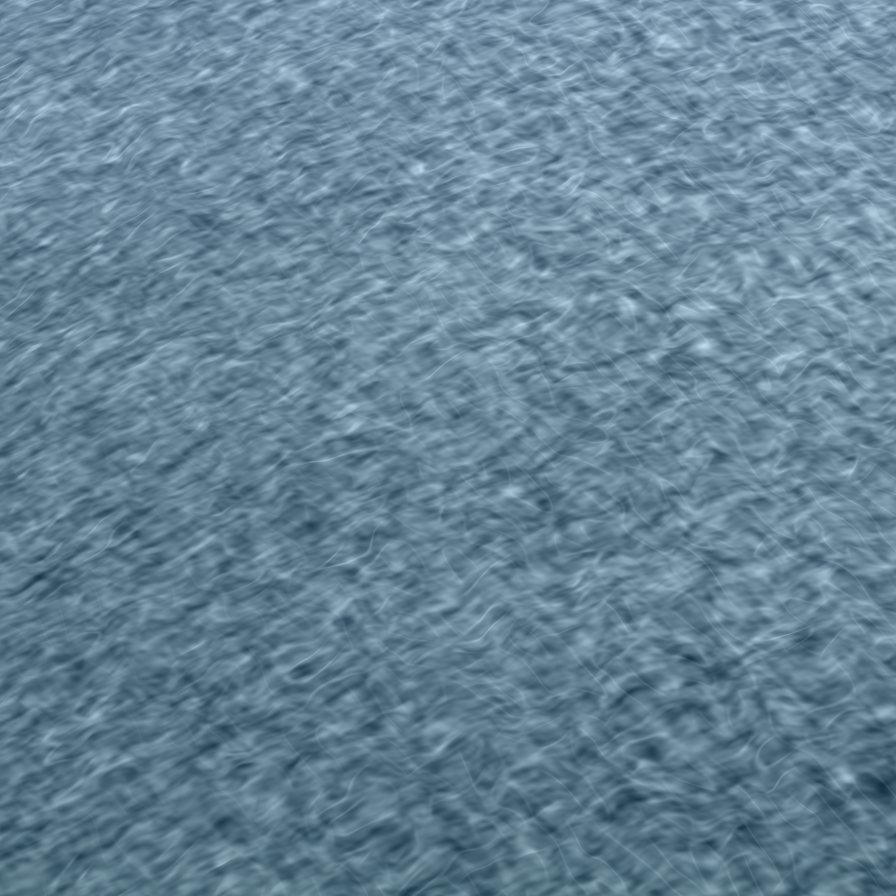
This texture is drawn by a Shadertoy shader. Its source:

```glsl
// Wind-rippled open water seen at a slant, with two crossing sets of wavelets.

vec2 hashGradient(vec2 cell) {
    vec2 s = vec2(dot(cell, vec2(127.1, 311.7)), dot(cell, vec2(269.5, 183.3)));
    return 2.0 * fract(sin(s) * 43758.5453) - 1.0;
}

// Gradient noise, centred on zero
float noise(vec2 p) {
    vec2 i = floor(p), f = fract(p);
    vec2 w = f * f * f * (f * (f * 6.0 - 15.0) + 10.0);
    vec2 e = vec2(1.0, 0.0);
    float low = mix(dot(hashGradient(i), f),
                    dot(hashGradient(i + e.xy), f - e.xy), w.x);
    float high = mix(dot(hashGradient(i + e.yx), f - e.yx),
                     dot(hashGradient(i + e.xx), f - e.xx), w.x);
    return mix(low, high, w.y);
}

// Noise drawn out along a direction; size holds cells along and across it
float streaks(vec2 p, float angle, vec2 size) {
    float c = cos(angle), s = sin(angle);
    return noise(vec2(c * p.x + s * p.y, c * p.y - s * p.x) * size + size.yx);
}

void mainImage(out vec4 fragColor, in vec2 fragCoord) {
    vec2 uv = fragCoord / iResolution.xy;

    // Slanted view: ripples shrink upwards and flatten to the right
    vec2 water = vec2((uv.x - 0.5) * (0.85 + 0.3 * uv.y),
                      uv.y * (0.75 + 0.3 * uv.y));
    water.y += 0.13 * water.x * water.x;
    water += 0.014 * vec2(noise(water * 13.0), noise(water * 13.0 + 40.0));
    water += 0.005 * vec2(noise(water * 38.0 + 9.0), noise(water * 38.0 + 70.0));

    // Two wave trains, the falling one strongest on the right
    float rising = streaks(water, 0.47, vec2(19.0, 66.0));
    float falling = streaks(water, -0.62, vec2(23.0, 62.0));
    float crossing = mix(0.35, 1.0, smoothstep(0.1, 0.75, uv.x));
    float ripples = 0.22 * rising + 0.21 * crossing * falling;

    // Small chop
    ripples += 0.18 * streaks(water, 0.36, vec2(42.0, 125.0));
    ripples += 0.10 * streaks(water, -0.45, vec2(60.0, 130.0));
    ripples += 0.09 * streaks(water, 0.25, vec2(80.0, 210.0));

    // Thin bright crests that come and go in patches
    float ridge = abs(streaks(water, 0.52, vec2(15.0, 48.0)));
    float crossRidge = abs(streaks(water, -0.68, vec2(17.0, 42.0)));
    float patches = smoothstep(-0.1, 0.35, noise(water * 17.0 + 23.0));
    float crests = 0.10 * patches * (1.0 - smoothstep(0.0, 0.09, ridge));
    crests += 0.06 * crossing * (1.0 - patches) * (1.0 - smoothstep(0.0, 0.07, crossRidge));
    float glint = smoothstep(0.2, 0.5, streaks(water, 0.55, vec2(27.0, 88.0)));
    crests += 0.13 * glint * mix(1.0, 0.35, uv.x);

    // Sky light fades towards the viewer, with broad gusts
    vec3 color = mix(vec3(0.315, 0.435, 0.49), vec3(0.46, 0.57, 0.655), uv.y);
    color += 0.05 * (uv.x - 0.5) * smoothstep(0.1, 0.5, uv.y);
    color += 0.07 * noise(uv * vec2(2.5, 4.0) + 5.0) + 0.05 * noise(uv * vec2(7.0, 11.0));

    color += ripples * vec3(1.0, 1.0, 0.98) + crests;
    fragColor = vec4(clamp(color, 0.0, 1.0), 1.0);
}
```
